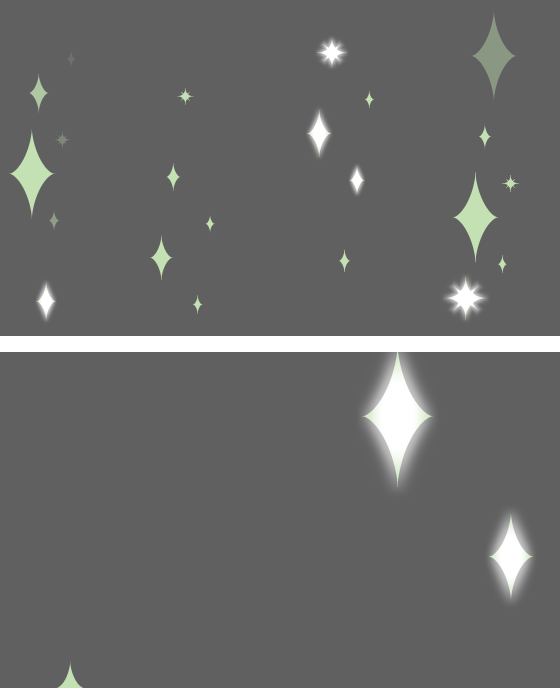
Top: the whole. Bottom: its middle third, enlarged.
A WebGL 2 fragment shader for this background:

```glsl
#version 300 es
precision highp float;

uniform vec2 u_resolution;
out vec4 outColor;

#define STAR_COUNT 22
#define BACKDROP vec3(0.378)
#define LEAF vec3(0.767, 0.882, 0.702)
#define WHITE vec3(1.0)
#define FIRST_SPOT vec2(0.05, 0.48)
#define SPOT_STEP vec2(0.75488, 0.56984)
#define BIG_SIZE 0.133
#define GLOW_WIDTH 0.011
#define GLOW_STRENGTH 0.6
#define FOUR_CURVE 0.66
#define EIGHT_CURVE 0.55

// Distance to a concave four-pointed star with the given half-axes
float sparkle(vec2 p, vec2 radii, float curve) {
    p = abs(p);
    vec2 unit = min(p / radii, 1.0);
    vec2 reach = radii * pow(1.0 - pow(unit.yx, vec2(curve)), vec2(1.0 / curve));
    vec2 gap = p - reach;
    float d = sign(gap.x) * abs(gap.x * gap.y) / max(length(gap), 1e-6);
    return max(d, max(p.x - radii.x, p.y - radii.y));
}

// Upright sparkle joined with a shorter one turned by 45 degrees
float burst(vec2 p, float radius) {
    vec2 turned = vec2(p.x + p.y, p.y - p.x) * 0.70711;
    return min(sparkle(p, vec2(radius), EIGHT_CURVE),
               sparkle(turned, vec2(0.78 * radius), EIGHT_CURVE));
}

// Evenly scattered spots, denser toward the left and right sides
vec2 starSpot(int i, float aspect) {
    vec2 spot = fract(FIRST_SPOT + float(i) * SPOT_STEP);
    spot.x = mix(spot.x, smoothstep(0.0, 1.0, spot.x), 0.5);
    return mix(vec2(0.03, 0.07), vec2(0.97, 0.93), spot) * vec2(aspect, 1.0);
}

void main() {
    float pixel = 1.0 / u_resolution.y;
    float aspect = u_resolution.x * pixel;
    vec2 uv = gl_FragCoord.xy * pixel;
    vec3 color = BACKDROP;

    for (int i = 0; i < STAR_COUNT; i++) {
        float rank = float(i);
        bool big = i % 13 == 0 || i == 5;
        bool eight = i % 5 == 1;
        bool glowing = eight ? i < 10 : i % 6 == 2 && i < 20;
        bool faded = i == 13 || (i % 4 == 0 && i > 0 && !glowing);

        // Half-height by kind
        float size = 0.024 + 0.041 * exp(-0.22 * (rank - 3.0));
        if (glowing) size = 0.074 - 0.0022 * rank;
        if (eight) size = max(0.067 - 0.0039 * rank, 0.024);
        if (big) size = BIG_SIZE;

        vec2 p = uv - starSpot(i, aspect);
        if (length(p) > 1.4 * size + 2.0 * pixel) continue;

        vec2 radii = size * vec2(eight ? 1.0 : 0.5, 1.0);
        float d = eight ? burst(p, size) : sparkle(p, radii, FOUR_CURVE);
        float cover = clamp(0.5 - d / pixel, 0.0, 1.0);
        float opacity = faded ? 0.97 - 0.042 * rank : 1.0;
        vec3 fill = LEAF;

        // White heart and soft halo
        if (glowing) {
            float spread = length(p / radii);
            float outside = max(d, 0.0) / GLOW_WIDTH;
            float halo = GLOW_STRENGTH * exp(-outside * outside);
            halo *= 1.0 - smoothstep(0.5, 1.25, spread);
            color = mix(color, WHITE, halo);
            fill = mix(WHITE, LEAF, smoothstep(0.4, 1.1, spread));
        }
        color = mix(color, fill, cover * opacity);
    }

    outColor = vec4(color, 1.0);
}
```
